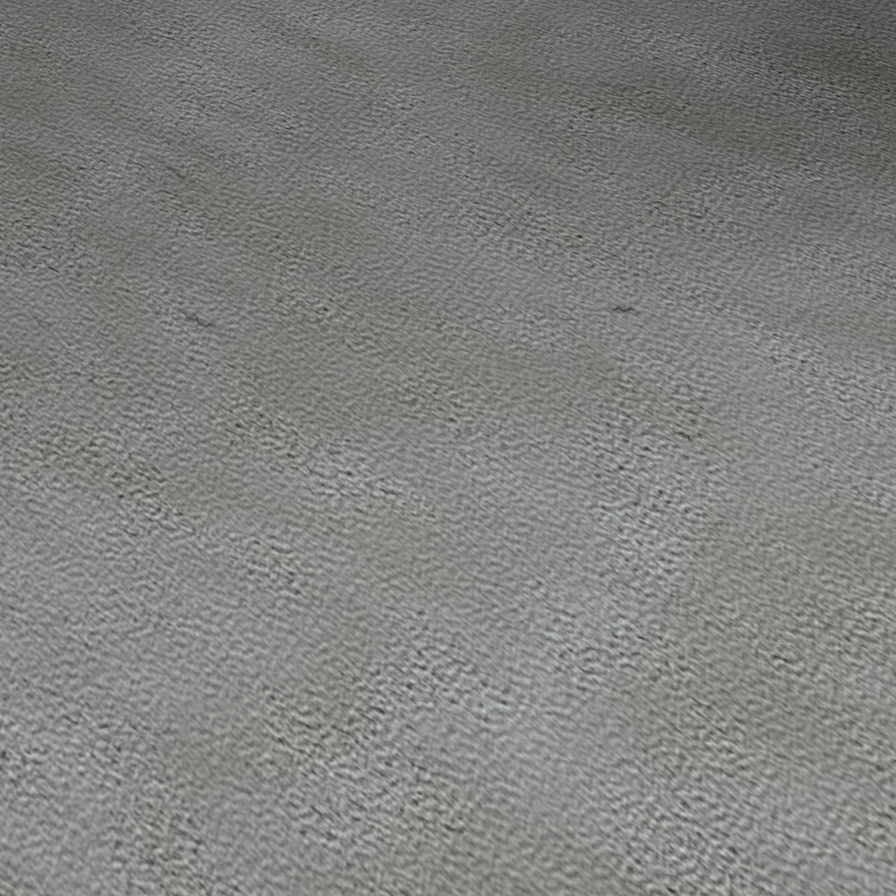
Give the GLSL for this texture, as a WebGL 1 fragment shader.

```glsl
precision highp float;
// Worn concrete floor seen at a slant, darkening towards the far right corner.
// Gradient noise in perspective gives crisp embossed grain and pits; fbm gives
// faint stains and trowel streaks, and a short loop scatters a few cracks.

uniform vec2 u_resolution;

#define HORIZON 2.5          // height of the vanishing line, in canvas units
#define GRAIN_SCALE 310.0    // grain cells per unit of ground
#define GRAIN_CONTRAST 0.19
#define PIT_DEPTH 0.17
#define STAIN_CONTRAST 0.038
#define STREAK_CONTRAST 0.024
#define NEAR_TONE 0.548
#define FAR_FADE 0.10
#define CORNER_FADE 0.10
#define CRACK_COUNT 7
#define WARM_TINT vec3(1.002, 1.006, 0.972)
#define COOL_TINT vec3(0.988, 1.008, 1.000)

float hash(vec2 cell) {
  return fract(sin(dot(cell, vec2(127.1, 311.7))) * 43758.5453);
}

// Slope of one lattice corner, in a random direction.
float cornerSlope(vec2 cell, vec2 offset) {
  float angle = 6.2832 * hash(cell);
  return dot(vec2(cos(angle), sin(angle)), offset);
}

// Gradient noise, centred on zero.
float noise(vec2 p) {
  vec2 cell = floor(p);
  vec2 f = p - cell;
  vec2 u = f * f * f * (f * (f * 6.0 - 15.0) + 10.0);
  vec2 dx = vec2(1.0, 0.0);
  vec2 dy = vec2(0.0, 1.0);
  float low = mix(cornerSlope(cell, f), cornerSlope(cell + dx, f - dx), u.x);
  float high = mix(cornerSlope(cell + dy, f - dy), cornerSlope(cell + 1.0, f - 1.0), u.x);
  return mix(low, high, u.y);
}

vec2 turn(vec2 p, float angle) {
  float c = cos(angle);
  float s = sin(angle);
  return vec2(c * p.x - s * p.y, s * p.x + c * p.y);
}

float fbm(vec2 p) {
  float sum = 0.0;
  float weight = 1.0;
  for (int i = 0; i < 5; i++) {
    sum += weight * noise(p);
    p = 2.0 * turn(p, 0.25) + 7.3;
    weight *= 0.55;
  }
  return sum;
}

// Perspective ground position, sheared so that features run down to the right.
vec2 groundPosition(vec2 p) {
  float w = 1.0 / (HORIZON - p.y);
  vec2 ground = vec2((p.x - 0.5) * w, 2.6 * w);
  ground.y += 0.4 * ground.x;
  return ground;
}

// Two crossed noise layers, finer than the pits.
float grainHeight(vec2 p) {
  return noise(p * vec2(0.8, 1.0)) + 0.7 * noise(turn(p, 0.9) * 1.5 + 11.0);
}

// Short crooked strokes, thin at both ends.
float cracks(vec2 p) {
  float cover = 0.0;
  for (int i = 0; i < CRACK_COUNT; i++) {
    float id = float(i);
    vec2 center = vec2(hash(vec2(id, 3.0)), hash(vec2(id, 8.0)));
    float size = mix(0.008, 0.045, hash(vec2(id, 14.0)));
    vec2 q = turn(p - center, mix(0.2, 0.65, hash(vec2(id, 21.0))));
    q.y += 0.007 * noise(vec2(q.x * 60.0, id * 5.3));
    q.y += 0.004 * noise(vec2(q.x * 170.0, id * 9.7));
    float taper = 1.0 - smoothstep(0.3, 1.0, abs(q.x) / size);
    float stroke = 1.0 - smoothstep(0.0005, 0.0035, abs(q.y));
    float strength = mix(0.35, 1.0, hash(vec2(id, 33.0)));
    cover = max(cover, stroke * taper * strength);
  }
  return cover * clamp(0.75 + noise(p * 150.0), 0.0, 1.0);
}

void main() {
  vec2 p = gl_FragCoord.xy / u_resolution;
  vec2 ground = groundPosition(p);
  vec2 grainPos = ground * GRAIN_SCALE;

  // Broad light falloff
  float tone = NEAR_TONE - FAR_FADE * smoothstep(0.3, 1.0, p.y);
  tone -= CORNER_FADE * smoothstep(0.4, 1.0, p.x) * smoothstep(0.6, 1.0, p.y);
  tone -= 0.02 * (1.0 - smoothstep(0.0, 0.45, p.x));

  // Stains and long streaks
  vec2 slant = vec2(ground.x * 8.0, ground.y * 10.0);
  float stain = fbm(slant + 0.8 * noise(slant * 0.7 + 4.0));
  float streak = fbm(vec2(ground.x * 9.0, (ground.y + 0.15 * ground.x) * 36.0));
  tone += STAIN_CONTRAST * stain + STREAK_CONTRAST * streak;

  // Embossed grain, rougher in some patches than in others
  float rough = smoothstep(-0.25, 0.45, fbm(slant * 1.7 + 19.0));
  float nearness = mix(1.0, 0.75, p.y);
  float grain = grainHeight(grainPos) - 0.5 * grainHeight(grainPos + vec2(0.3, -0.7));
  tone += GRAIN_CONTRAST * nearness * mix(0.8, 1.2, rough) * grain;

  // Dark pits gathered in the rough patches, offset by a slight lift
  float pitNoise = noise(turn(grainPos, 0.2) * vec2(0.6, 0.9) + 57.0);
  float pits = smoothstep(0.2, 0.5, pitNoise) * mix(0.2, 1.0, rough);
  tone += PIT_DEPTH * nearness * (0.08 * rough - pits);

  tone = mix(tone, 0.2, 0.85 * cracks(p));
  vec3 tint = mix(WARM_TINT, COOL_TINT, smoothstep(-0.5, 0.4, stain));
  gl_FragColor = vec4(tone * tint, 1.0);
}
```
